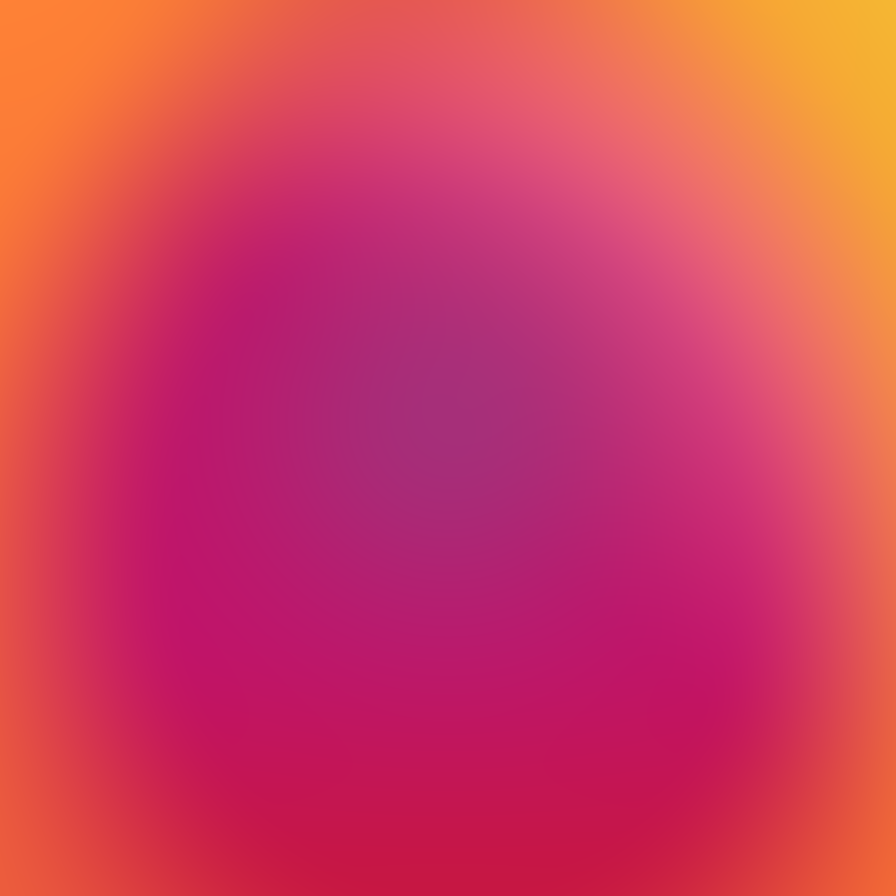
Write a Shadertoy shader that draws this background.

```glsl
#define TOP_LEFT vec3(1.00, 0.51, 0.21)
#define TOP_RIGHT vec3(0.96, 0.72, 0.20)
#define BOTTOM_LEFT vec3(0.93, 0.37, 0.24)
#define BOTTOM_RIGHT vec3(0.96, 0.43, 0.21)
#define CORAL vec3(0.88, 0.33, 0.24)
#define CRIMSON vec3(0.78, 0.09, 0.25)
#define MAGENTA vec3(0.76, 0.07, 0.41)
#define PINK vec3(0.94, 0.38, 0.53)
#define VIOLET vec3(0.62, 0.21, 0.49)
#define VIOLET_CENTER vec2(0.50, 0.53)
#define BODY_CENTER vec2(0.51, 0.38)
#define BODY_RADII vec2(0.50, 0.62)

// Soft Gaussian spot, 1 at its center
float glow(vec2 p, vec2 center, vec2 radii) {
    vec2 q = (p - center) / radii;
    return exp(-dot(q, q));
}

// Warm frame: blended corners with a coral spot at the top
vec3 rimColor(vec2 p) {
    vec3 bottom = mix(BOTTOM_LEFT, BOTTOM_RIGHT, p.x);
    vec3 top = mix(TOP_LEFT, TOP_RIGHT, p.x * p.x);
    vec3 color = mix(bottom, top, p.y);
    return mix(color, CORAL, 0.9 * glow(p, vec2(0.46, 1.0), vec2(0.22, 0.35)));
}

// Inner body: crimson base, pink upper right, violet heart
vec3 bodyColor(vec2 p) {
    vec3 color = mix(CRIMSON, MAGENTA, smoothstep(-0.05, 0.32, p.y));
    float diagonal = dot(p - 0.5, vec2(0.7, 0.8));
    color = mix(color, PINK, smoothstep(-0.05, 0.5, diagonal));
    return mix(color, VIOLET, 0.8 * glow(p, VIOLET_CENTER, vec2(0.23)));
}

void mainImage(out vec4 fragColor, in vec2 fragCoord) {
    vec2 p = fragCoord / iResolution.xy;

    // Elliptical falloff from the body to the frame
    float reach = length((p - BODY_CENTER) / BODY_RADII);
    vec3 color = mix(bodyColor(p), rimColor(p), smoothstep(0.6, 1.25, reach));

    fragColor = vec4(color, 1.0);
}
```
